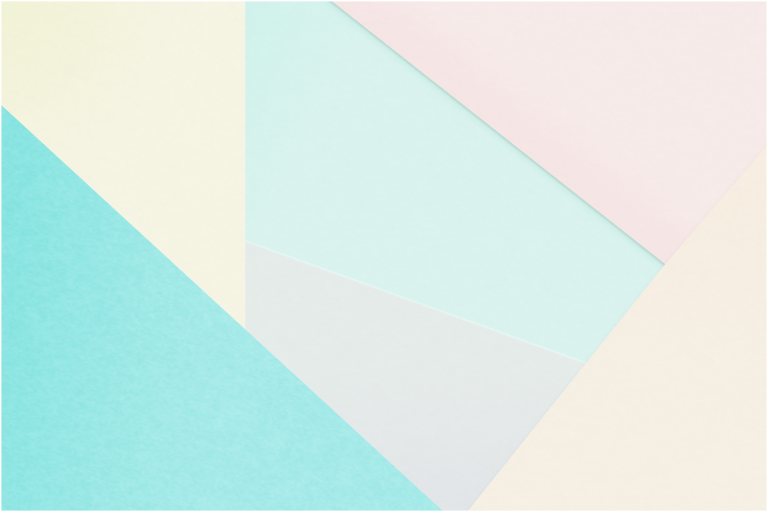
This background is drawn by a WebGL 2 fragment shader. Its source:

```glsl
#version 300 es
precision highp float;

uniform vec2 u_resolution;
out vec4 outColor;

float hash(vec2 p) {
    vec3 q = fract(vec3(p.xyx) * 0.1031);
    q += dot(q, q.yzx + 33.33);
    return fract((q.x + q.y) * q.z);
}

float valueNoise(vec2 p) {
    vec2 cell = floor(p), f = fract(p);
    f = f * f * (3.0 - 2.0 * f);
    return mix(mix(hash(cell), hash(cell + vec2(1, 0)), f.x),
               mix(hash(cell + vec2(0, 1)), hash(cell + vec2(1, 1)), f.x), f.y);
}

// Paper fibres, falling gently to the right, from broad to fine
float paperGrain(vec2 p) {
    vec2 q = vec2(p.x - 0.3 * p.y, p.y + 0.3 * p.x) * vec2(38.0, 62.0) + 40.0;
    float sum = 0.0, weight = 0.2;
    for (int i = 0; i < 3; i++) {
        sum += weight * (valueNoise(q) - 0.5);
        q = q * 2.1 + 7.3;
        weight *= 1.6;
    }
    return sum;
}

// Signed distance to the line a-b, positive on its left
float sideOf(vec2 p, vec2 a, vec2 b) {
    vec2 d = normalize(b - a);
    return dot(p - a, vec2(-d.y, d.x));
}

// Soft band of the given width around an edge
float band(float d, float width) {
    return exp(-d * d / (width * width));
}

void main() {
    vec2 p = gl_FragCoord.xy / u_resolution.y;
    vec2 size = u_resolution / u_resolution.y;
    float blur = 0.7 / u_resolution.y;

    vec2 corner = vec2(1.299, 0.484);
    float pinkEdge = sideOf(p, vec2(0.645, 1.0), corner);
    float greyEdge = sideOf(p, vec2(1.139, 0.293), vec2(0.480, 0.529));
    float creamEdge = min(sideOf(p, corner, vec2(0.912, 0.0)),
                          sideOf(p, vec2(1.5, 0.718), corner));
    float cyanEdge = sideOf(p, vec2(0.867, 0.0), vec2(0.0, 0.797));
    float yellowEdge = 0.479 - p.x;

    // Sheet colours, each with a gentle gradient
    vec3 mint = mix(vec3(0.82, 0.95, 0.925), vec3(0.852, 0.95, 0.932),
                    smoothstep(0.0, 0.3, p.x - 0.48 + 0.5 * (1.0 - p.y)));
    vec3 grey = mix(vec3(0.888, 0.90, 0.91), vec3(0.898, 0.922, 0.914), smoothstep(0.0, 0.3, p.y));
    vec3 pink = mix(vec3(0.96, 0.898, 0.894), vec3(0.966, 0.92, 0.915), smoothstep(0.0, 0.16, pinkEdge));
    vec3 yellow = mix(vec3(0.945, 0.95, 0.84), vec3(0.962, 0.957, 0.892),
                      smoothstep(0.0, 0.4, length(p - vec2(0.0, 1.0))));
    vec3 cream = mix(vec3(0.962, 0.938, 0.893), vec3(0.968, 0.93, 0.884), smoothstep(0.1, 0.7, p.y));
    vec3 cyan = mix(vec3(0.52, 0.892, 0.878), vec3(0.65, 0.918, 0.911),
                    smoothstep(-0.12, 0.55, p.x + 0.15 * (0.8 - p.y)));

    // Stack the sheets, with shadows and lit rims at their edges
    vec3 color = mint;
    color *= 1.0 - vec3(0.05, 0.02, 0.025) * band(pinkEdge, 0.012);
    color *= 1.0 - vec3(0.13, 0.09, 0.10) * band(pinkEdge, 0.004);
    color = mix(color, grey, smoothstep(-blur, blur, greyEdge));
    color += 0.025 * band(greyEdge, 0.0022);
    color = mix(color, pink, smoothstep(-blur, blur, pinkEdge));
    color = mix(color, yellow, smoothstep(-blur, blur, yellowEdge));
    color *= 1.0 - 0.015 * band(creamEdge, 0.004);
    color = mix(color, cream, smoothstep(-blur, blur, creamEdge));
    float cyanCover = smoothstep(-blur, blur, cyanEdge);
    color = mix(color, cyan, cyanCover);

    // The cyan sheet has the strongest grain
    color += paperGrain(p) * mix(vec3(0.012), vec3(0.085, 0.028, 0.034), cyanCover);

    // Thin white frame
    vec2 inset = min(p, size - p);
    color = mix(vec3(1.0), color, smoothstep(0.0018, 0.0038, min(inset.x, inset.y)));
    outColor = vec4(clamp(color, 0.0, 1.0), 1.0);
}
```
